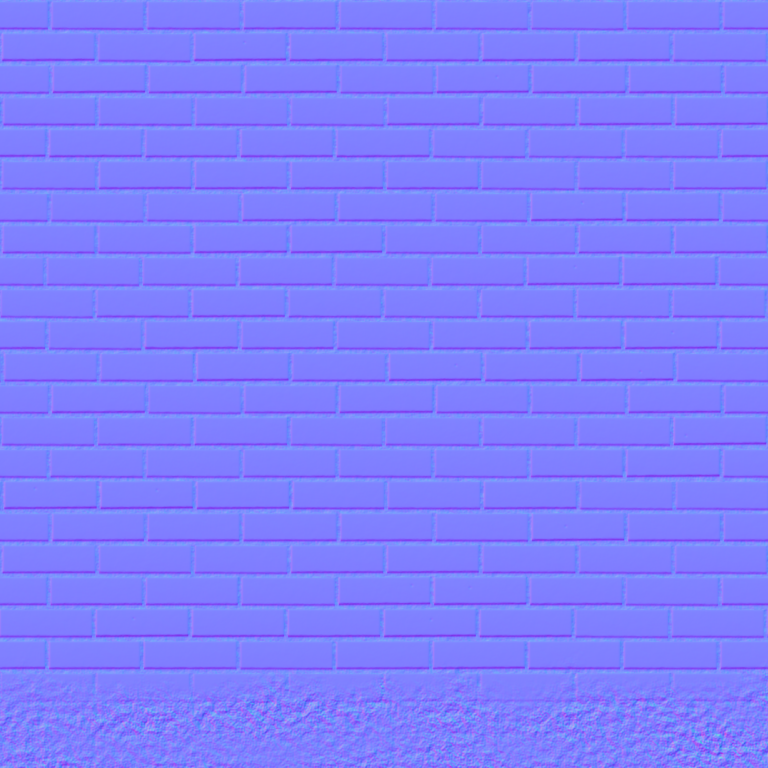
Give the GLSL for this texture map, as a three.js fragment shader.

```glsl
// Tangent-space normal map of a painted running-bond brick wall whose foot is
// covered in rough plaster. Edge bands, joint ramps and gradient-noise grain
// are summed as surface slopes, then encoded as a unit normal.

varying vec2 vUv;

// Lengths are in row heights; slopes are offsets in the encoded colour.
const float ROWS = 24.0;
const float COLUMNS = 8.0;
const float BRICK_LENGTH = ROWS / COLUMNS;
const vec2 HALF_JOINT = vec2(0.062, 0.078);
const float JOINT_LIFT = 0.03;
const float ROW_JITTER = 0.18;
const float EDGE_JITTER = 0.04;
const float TILT = 0.008;
const float SOFTNESS = 0.025;
const float BEVEL = 0.042;
const float BOTTOM_SLOPE = -0.23;
const float TOP_SLOPE = 0.045;
const float LEFT_SLOPE = 0.12;
const float RIGHT_SLOPE = -0.06;
const vec2 BED_SLOPE = vec2(-0.008, 0.06);
const vec2 HEAD_SLOPE = vec2(-0.05, 0.025);
const float MORTAR_GRAIN = 0.028;
const float FACE_GRAIN = 0.002;
const float PLASTER_GRAIN = 0.095;
const float PLASTER_LOW = 1.6;
const float PLASTER_HIGH = 3.1;
const float BURIED_RELIEF = 0.16;
const float GRAIN_SCALE = 3.2;
const float GRAIN_STEP = 0.02;
const float PIT_CHANCE = 0.08;
const float PIT_RADIUS = 0.045;

vec2 hash2(vec2 p) {
  p = vec2(dot(p, vec2(127.1, 311.7)), dot(p, vec2(269.5, 183.3)));
  return fract(sin(p) * 43758.5);
}

float cornerRamp(vec2 cell, vec2 corner, vec2 f) {
  return dot(hash2(cell + corner) * 2.0 - 1.0, f - corner);
}

float gradientNoise(vec2 p) {
  vec2 cell = floor(p), f = fract(p);
  vec2 u = f * f * f * (f * (f * 6.0 - 15.0) + 10.0);
  float low = mix(cornerRamp(cell, vec2(0.0), f), cornerRamp(cell, vec2(1.0, 0.0), f), u.x);
  float high = mix(cornerRamp(cell, vec2(0.0, 1.0), f), cornerRamp(cell, vec2(1.0), f), u.x);
  return mix(low, high, u.y);
}

float grainHeight(vec2 p) {
  float height = 0.0, scale = GRAIN_SCALE;
  for (int i = 0; i < 3; i++) {
    height += gradientNoise(p * scale + float(i) * 17.3) / scale;
    scale *= 2.0;
  }
  return height;
}

vec2 grainSlope(vec2 p) {
  float h = grainHeight(p);
  return vec2(grainHeight(p + vec2(GRAIN_STEP, 0.0)) - h,
              h - grainHeight(p + vec2(0.0, GRAIN_STEP))) / GRAIN_STEP;
}

float band(float d) {
  return exp(-d * d / (BEVEL * BEVEL));
}

float inside(float d) {
  return smoothstep(-SOFTNESS, SOFTNESS, d);
}

vec2 brickSlope(vec2 p, vec2 grain) {
  // Brick cell with a loosely laid running bond
  p.y -= JOINT_LIFT;
  float row = floor(p.y);
  float shift = 0.5 * BRICK_LENGTH * mod(row, 2.0)
              + ROW_JITTER * (hash2(vec2(row, 7.0)).x - 0.5);
  float x = (p.x - shift) / BRICK_LENGTH;
  float column = mod(floor(x), COLUMNS);
  vec2 f = vec2(fract(x) * BRICK_LENGTH, p.y - row);
  vec2 rnd = hash2(vec2(column, row) + 3.7);
  vec2 nextRnd = hash2(vec2(mod(column + 1.0, COLUMNS), row) + 3.7);

  // Signed distances to the four edges, positive on the face
  float skew = (rnd.y - 0.5) * (EDGE_JITTER + TILT * (f.x - 0.5 * BRICK_LENGTH) * 2.0);
  float left = f.x - HALF_JOINT.x - (rnd.x - 0.5) * EDGE_JITTER;
  float right = BRICK_LENGTH - HALF_JOINT.x - f.x + (nextRnd.x - 0.5) * EDGE_JITTER;
  float bottom = f.y - HALF_JOINT.y - skew + grain.y * 0.004;
  float top = 1.0 - HALF_JOINT.y - f.y + skew * 0.6;
  float spanX = inside(min(left, right));
  float spanY = inside(min(bottom, top));

  // Bevels, then bed and head joints, then the slightly domed face
  float wear = mix(0.75, 1.15, rnd.y);
  vec2 slope = vec2(LEFT_SLOPE * band(left) + RIGHT_SLOPE * band(right), 0.0) * spanY * wear;
  slope.y += (BOTTOM_SLOPE * band(bottom) + TOP_SLOPE * band(top)) * spanX * wear;
  slope += BED_SLOPE * (1.0 - spanY) * (1.0 - 0.7 * band(bottom));
  slope += HEAD_SLOPE * (1.0 - spanX) * spanY;
  float face = spanX * spanY;
  slope += grain * mix(MORTAR_GRAIN, FACE_GRAIN, face);
  slope.y += face * mix(-0.018, 0.018, f.y);

  // Occasional small pit
  vec2 pit = (f - vec2(0.3 + 2.4 * rnd.x, 0.3 + 0.4 * nextRnd.y)) / PIT_RADIUS;
  slope += step(1.0 - PIT_CHANCE, rnd.y) * 0.1 * vec2(pit.x, -pit.y) * exp(-dot(pit, pit));
  return slope;
}

void main() {
  vec2 p = vUv * ROWS;
  vec2 grain = grainSlope(p);

  // Plaster buries the lowest courses with patchy roughness
  float relief = mix(BURIED_RELIEF, 1.0, smoothstep(PLASTER_LOW, PLASTER_HIGH, p.y));
  float edge = p.y + 1.1 * gradientNoise(p * 0.4) + 0.6 * gradientNoise(p * 1.7);
  float plaster = 1.0 - smoothstep(PLASTER_LOW, PLASTER_HIGH, edge);
  float patches = 0.75 + 0.8 * gradientNoise(p * vec2(0.3, 0.8) + 5.0);
  vec2 slope = brickSlope(p, grain) * relief + grain * PLASTER_GRAIN * plaster * patches;

  vec2 n = clamp(2.0 * slope, -0.68, 0.68);
  gl_FragColor = vec4(0.5 + 0.5 * vec3(n, sqrt(1.0 - dot(n, n))), 1.0);
}
```
